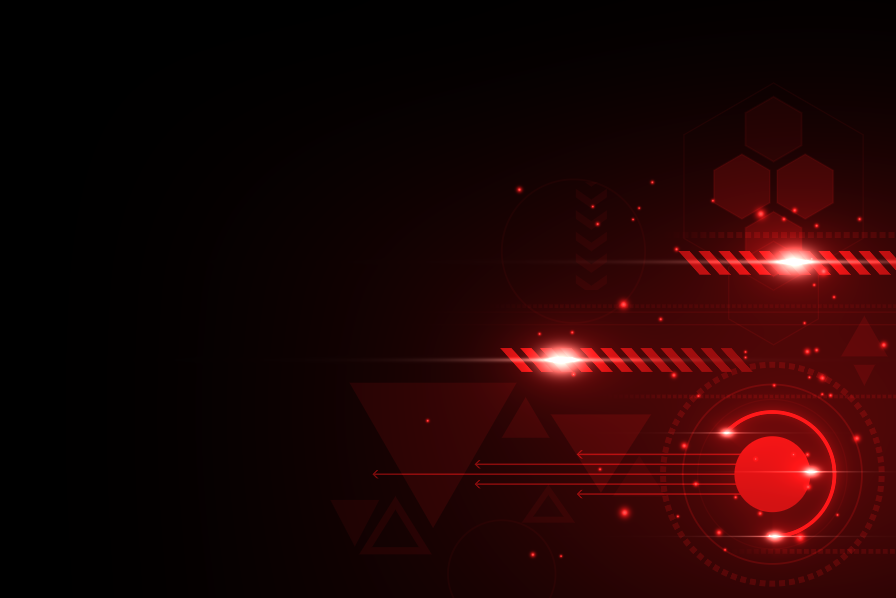
Give the GLSL for this background, as a Shadertoy shader.

```glsl
// Dark red technology backdrop: glowing dial, striped bars, flares, triangles and hexagons.
#define RED vec3(1.0, 0.085, 0.09)
#define HOT vec3(1.0, 0.75, 0.7)
#define DIAL vec2(1.293, 0.207)
#define HEX_CENTRE vec2(1.295, 0.688)
#define FLARE_HIGH vec2(1.33, 0.562)
#define FLARE_LOW vec2(0.94, 0.398)
#define STRIPE_STEP 0.0335
#define SPARKS 56
#define GLOW_LEVEL 0.27
#define TRIANGLE_LEVEL 0.085

float hash(float n) { return fract(sin(n * 127.1) * 43758.5453); }

// Coverage of a signed distance, and of a line along its zero contour
float fill(float d) { return clamp(0.5 - d * iResolution.y, 0.0, 1.0); }
float stroke(float d, float width) { return fill(abs(d) - 0.5 * width); }

float box(vec2 p, vec2 size) {
    vec2 d = abs(p) - size;
    return max(d.x, d.y);
}

// Isosceles triangle on the middle of its base; a negative height points down
float triangle(vec2 p, vec2 base, float w, float h) {
    vec2 q = p - base;
    q.y *= sign(h);
    h = abs(h);
    return max(-q.y, (q.y * w + abs(q.x) * h - w * h) / length(vec2(w, h)));
}

float hexagon(vec2 p, float r) {
    p = abs(p);
    return max(p.x, 0.5 * p.x + 0.866 * p.y) - r;
}

// Row of slanted stripes
float stripes(vec2 p, vec2 start, float count) {
    vec2 q = p - start;
    float s = (q.x + 0.9 * q.y) / STRIPE_STEP;
    float d = (abs(fract(s) - 0.5) - 0.29) * STRIPE_STEP * 0.74;
    return fill(max(d, abs(q.y) - 0.02)) * step(0.0, s) * step(s, count);
}

// Row of small square dots
float dots(vec2 p, float y, float left, float size) {
    vec2 q = vec2((fract(p.x / (3.0 * size)) - 0.5) * 3.0 * size, p.y - y);
    return fill(box(q, vec2(size))) * smoothstep(left, left + 0.15, p.x);
}

// Hot core, red halo and a horizontal streak
vec3 flare(vec2 p, vec2 centre, float size, float reach) {
    vec2 q = p - centre;
    float r = length(q * vec2(0.65, 1.0)) / size;
    float streak = exp(-abs(q.x) / reach - pow(q.y / (0.16 * size), 2.0));
    return HOT * (1.3 * exp(-r * r) + 0.9 * streak) + RED * 0.55 * exp(-0.6 * r);
}

float triangles(vec2 p) {
    float v = fill(triangle(p, vec2(0.725, 0.36), 0.14, -0.243));
    v += 1.2 * fill(triangle(p, vec2(1.006, 0.307), 0.084, -0.131));
    v += fill(triangle(p, vec2(0.88, 0.268), 0.04, 0.068));
    v += 0.7 * fill(triangle(p, vec2(0.594, 0.164), 0.041, -0.078));
    v += 0.8 * stroke(triangle(p, vec2(0.662, 0.079), 0.05, 0.08), 0.012);
    v += 0.6 * fill(triangle(p, vec2(1.07, 0.17), 0.044, 0.068));
    v += 0.7 * stroke(triangle(p, vec2(0.918, 0.131), 0.035, 0.05), 0.01);
    v += fill(triangle(p, vec2(1.447, 0.404), 0.039, 0.068));
    return v + fill(triangle(p, vec2(1.447, 0.39), 0.018, -0.035));
}

float hexagons(vec2 p) {
    float v = 0.0;
    for (int i = 0; i < 4; i++) {
        float a = 1.5708 * float(i);
        vec2 q = p - HEX_CENTRE - vec2(0.053, 0.096) * vec2(cos(a), sin(a));
        float level = i == 1 ? 0.06 : 0.14;
        v += level * fill(hexagon(q, 0.047)) + 0.06 * stroke(hexagon(q, 0.047), 0.003);
    }
    v += 0.06 * stroke(hexagon(p - HEX_CENTRE, 0.15), 0.002);
    return v + 0.07 * stroke(hexagon(p - vec2(1.295, 0.51), 0.075), 0.002);
}

float dialRings(vec2 q) {
    float r = length(q), a = atan(q.y, q.x);
    float arc = smoothstep(2.04, 1.98, abs(a - 0.44));
    float v = arc * (0.6 * stroke(r - 0.104, 0.006) + 0.2 * exp(-abs(r - 0.104) / 0.012));
    v += 0.14 * stroke(r - 0.15, 0.003) + 0.05 * stroke(r - 0.125, 0.002);
    float dash = smoothstep(0.34, 0.26, abs(fract(a * 11.141) - 0.5));
    return v + 0.13 * dash * stroke(r - 0.183, 0.01);
}

void mainImage(out vec4 fragColor, in vec2 fragCoord) {
    vec2 p = fragCoord / iResolution.y;
    p.x *= 1.5 * iResolution.y / iResolution.x;

    // Broad glow in the lower right
    vec2 g = (p - vec2(1.36, 0.31)) / vec2(0.53, 0.4);
    float v = GLOW_LEVEL * exp(-dot(g, g));
    v += 0.045 * smoothstep(0.05, 0.75, p.x) * smoothstep(1.0, 0.5, p.y);

    // Faint geometry
    v += TRIANGLE_LEVEL * triangles(p) + hexagons(p);
    v += 0.1 * (dots(p, 0.607, 1.1, 0.005) + dots(p, 0.337, 1.0, 0.003) + dots(p, 0.078, 1.2, 0.004));
    v += 0.06 * dots(p, 0.488, 0.8, 0.003);
    float wire = stroke(p.y - 0.478, 0.002) + stroke(p.y - 0.457, 0.002);
    v += 0.08 * wire * smoothstep(0.65, 1.2, p.x);
    v += 0.04 * (stroke(length(p - vec2(0.84, 0.04)) - 0.09, 0.003) + stroke(length(p - vec2(0.96, 0.58)) - 0.12, 0.003));
    vec2 c = p - vec2(0.99, 0.605);
    float chevron = abs(fract((c.y - 0.7 * abs(c.x)) / 0.036) - 0.5) - 0.2;
    v += 0.05 * fill(chevron * 0.03) * fill(box(c, vec2(0.026, 0.09)));

    // Arrow lines running left from the dial
    for (int i = -2; i <= 2; i++) {
        vec2 q = p - vec2(0.625 + 0.171 * abs(float(i)), DIAL.y + 0.0166 * float(i));
        float head = stroke(q.x - abs(q.y), 0.003) * fill(abs(q.y) - 0.007);
        float shaft = stroke(q.y, 0.0025) * step(0.0, q.x) * step(p.x, DIAL.x);
        v += 0.4 * max(head, shaft);
    }

    // Dial and striped bars
    vec2 q = p - DIAL;
    v += dialRings(q) + 0.12 * exp(-max(length(q) - 0.064, 0.0) / 0.04);
    v = mix(v, 0.88 + 1.2 * q.y, fill(length(q) - 0.0635));
    float bars = stripes(p, vec2(1.146, 0.5605), 12.0) * (0.5 + 0.4 * exp(-4.0 * abs(p.x - FLARE_HIGH.x)));
    bars += stripes(p, vec2(0.848, 0.398), 12.0) * (0.45 + 0.4 * exp(-4.0 * abs(p.x - FLARE_LOW.x)));
    vec3 colour = RED * max(v, bars);

    // Flares on the bars and the dial
    colour += flare(p, FLARE_HIGH, 0.021, 0.11) + flare(p, FLARE_LOW, 0.021, 0.09);
    colour += 0.7 * flare(p, DIAL + vec2(-0.076, 0.069), 0.007, 0.04);
    colour += 0.9 * flare(p, DIAL + vec2(0.065, 0.004), 0.008, 0.04);
    colour += 0.8 * flare(p, DIAL + vec2(0.004, -0.104), 0.008, 0.05);

    // Scattered sparks, denser to the right
    for (int i = 0; i < SPARKS; i++) {
        float n = float(i) + 1.0;
        vec2 at = vec2(mix(0.64, 1.5, sqrt(hash(n))), mix(0.07, 0.7, hash(n + 71.3)));
        float size = mix(0.0018, 0.0065, pow(hash(n + 143.7), 3.0));
        float r = length(p - at) / size;
        colour += RED * 0.75 * exp(-0.5 * r * r) + HOT * 0.35 * exp(-3.0 * r * r);
    }
    fragColor = vec4(min(colour, 1.0), 1.0);
}
```
